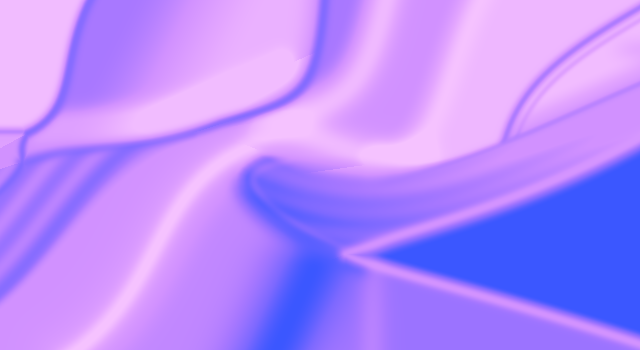
Give the GLSL for this background, as a WebGL 2 fragment shader.

```glsl
#version 300 es
precision highp float;
// Draws soft folded silk in pink, lilac and blue, swirling around a dark lobe.
uniform vec2 u_resolution;
out vec4 outColor;

// Signed distance to a cubic Bezier curve, positive on the left of its direction.
float fold(vec2 p, vec2 a, vec2 b, vec2 c, vec2 d) {
  float best = 1e5, side = 1.0;
  vec2 start = a;
  for (int i = 1; i <= 20; i++) {
    float t = float(i) / 20.0, s = 1.0 - t;
    vec2 end = s * s * s * a + 3.0 * s * t * (s * b + t * c) + t * t * t * d;
    vec2 dir = end - start, rel = p - start;
    vec2 gap = rel - dir * clamp(dot(rel, dir) / dot(dir, dir), 0.0, 1.0);
    float dist = dot(gap, gap);
    if (dist < best) {
      best = dist;
      side = dir.x * rel.y - dir.y * rel.x < 0.0 ? -1.0 : 1.0;
    }
    start = end;
  }
  return side * sqrt(best);
}

float glow(float d, float width) { return exp(-d * d / (width * width)); }

// Tone 0 is deep blue, tone 5 is pale pink.
vec3 silk(float tone) {
  vec3 c = mix(vec3(0.23, 0.34, 1.0), vec3(0.49, 0.41, 1.0), clamp(tone, 0.0, 1.0));
  c = mix(c, vec3(0.66, 0.47, 1.0), clamp(tone - 1.0, 0.0, 1.0));
  c = mix(c, vec3(0.82, 0.57, 1.0), clamp(tone - 2.0, 0.0, 1.0));
  c = mix(c, vec3(0.89, 0.65, 1.0), clamp(tone - 3.0, 0.0, 1.0));
  return mix(c, vec3(0.96, 0.76, 1.0), clamp(tone - 4.0, 0.0, 1.0));
}

void main() {
  // The canvas is 4.2 units tall.
  vec2 p = gl_FragCoord.xy / u_resolution.y * 4.2;

  // Creases and ridges of the cloth
  float leftCrease = fold(p, vec2(1.1, 4.25), vec2(0.7, 3.5), vec2(0.95, 2.9), vec2(0.33, 2.6));
  float hook = fold(p, vec2(0.35, 2.62), vec2(0.12, 2.3), vec2(0.5, 2.35), vec2(-0.05, 1.85));
  float lowSeam = fold(p, vec2(0.25, 2.25), vec2(1.0, 2.5), vec2(1.6, 2.35), vec2(2.65, 2.73));
  float highSeam = fold(p, vec2(2.65, 2.73), vec2(3.6, 3.0), vec2(3.8, 3.0), vec2(3.9, 4.25));
  float seam = abs(lowSeam) < abs(highSeam) ? lowSeam : highSeam;
  float streak = fold(p, vec2(0.5, 2.7), vec2(1.7, 2.75), vec2(2.4, 2.95), vec2(3.4, 3.4));
  float ridge = fold(p, vec2(4.65, 4.25), vec2(4.4, 3.2), vec2(4.2, 2.9), vec2(3.2, 2.75));
  float drape = fold(p, vec2(5.8, 4.25), vec2(5.3, 3.2), vec2(5.3, 2.3), vec2(4.6, 2.25));
  float stream = fold(p, vec2(2.9, 2.5), vec2(3.6, 2.9), vec2(4.1, 2.2), vec2(5.0, 2.3));
  float rightCrease = fold(p, vec2(6.05, 2.5), vec2(6.25, 3.2), vec2(6.8, 3.6), vec2(7.75, 4.15));
  float lobeTop = fold(p, vec2(3.1, 2.4), vec2(4.7, 1.7), vec2(5.6, 2.3), vec2(7.8, 3.25));
  float lobeLeft = fold(p, vec2(3.4, 2.4), vec2(2.4, 2.2), vec2(3.0, 1.5), vec2(4.3, 1.0));
  float wedgeTop = fold(p, vec2(4.15, 1.15), vec2(5.0, 1.5), vec2(6.2, 1.7), vec2(7.8, 2.6));
  float wedgeLow = fold(p, vec2(4.15, 1.15), vec2(4.5, 0.95), vec2(5.6, 0.75), vec2(7.8, 0.03));
  float sash = fold(p, vec2(3.3, 2.55), vec2(1.75, 2.1), vec2(2.1, 0.8), vec2(0.8, -0.1));
  float pleat = fold(p, vec2(2.3, 2.6), vec2(1.2, 2.3), vec2(0.8, 1.2), vec2(-0.1, 0.5));

  // Lower cloth: pleats, pale sash and a blue valley
  float pleats = 2.1 + 0.45 * sin(pleat * 17.0 + p.x) - 0.4 * glow(pleat + 0.1, 0.2);
  float tone = mix(pleats, 3.0, smoothstep(-0.06, 0.1, pleat));
  float valley = glow(p.x - 3.32 - 0.45 * p.y, 0.55) * smoothstep(1.9, 1.0, p.y);
  float floorTone = mix(2.6, 1.7, smoothstep(3.4, 4.6, p.x)) * (1.0 - valley);
  floorTone += 0.7 * glow(p.x - 4.47, 0.18);
  tone = mix(tone, floorTone, smoothstep(0.0, 0.6, sash));
  tone += 1.5 * glow(sash, 0.13) + 0.6 * glow(sash, 0.35);

  // Upper right drapery
  float upper = mix(3.0, 4.6, smoothstep(-0.4, 0.0, drape));
  upper = mix(upper, 2.0, smoothstep(-0.1, -0.45, ridge));
  upper += 1.7 * glow(ridge, 0.2) + 0.4 * glow(drape, 0.15) + 1.7 * glow(stream, 0.22);
  float corner = 3.4 + 1.4 * smoothstep(0.0, 0.35, lobeTop) - 0.7 * glow(p.y - 3.6, 0.15) * smoothstep(7.2, 7.7, p.x);
  upper = mix(upper, corner, smoothstep(0.03, -0.08, rightCrease));
  upper = mix(upper, 1.7, 0.85 * glow(rightCrease, 0.06) + 0.35 * glow(rightCrease + 0.13, 0.035));
  float softness = 0.05 + 0.2 * glow(p.x - 4.2, 0.65);
  tone = mix(tone, min(upper, 5.0), smoothstep(-softness, softness, lobeTop) * smoothstep(2.7, 3.3, p.x));

  // Dark lobe and the band that leaves it
  float lobe = 0.5 + 0.58 * max(p.x - 3.3, 0.0) + 1.0 * smoothstep(-0.6, 0.0, lobeTop);
  lobe += 0.15 * sin(lobeTop * 24.0) + 0.4 * glow(lobeLeft - 0.14, 0.05);
  float inside = smoothstep(-0.08, 0.08, lobeLeft) * smoothstep(-0.05, 0.05, wedgeTop);
  tone = mix(tone, min(lobe, 3.0), inside * smoothstep(softness, -softness, lobeTop));
  tone = mix(tone, 0.4, 0.7 * glow(lobeLeft, 0.13) * smoothstep(2.3, 1.8, p.y));
  tone = mix(tone, 2.0, 0.4 * glow(lobeTop, 0.05) * smoothstep(4.8, 5.4, p.x));

  // Blue wedge with pale fringes
  float wedge = smoothstep(0.0, 0.22, -wedgeTop) * smoothstep(0.02, 0.17, wedgeLow);
  tone = mix(tone, 0.0, wedge);
  tone = mix(tone, 3.5, 0.75 * max(glow(wedgeTop, 0.08), glow(wedgeLow, 0.07)));

  // Upper left cloth
  float sheet = 2.0 + 2.4 * smoothstep(1.1, 2.8, p.x - 0.5 * (p.y - 3.3));
  sheet += 1.7 * glow(streak, 0.17) + 1.0 * smoothstep(0.0, -0.2, streak);
  sheet = mix(sheet, 2.2, 0.7 * glow(seam, 0.2) * smoothstep(2.4, 3.6, p.x));
  float cornerSheet = mix(3.7, 4.8, smoothstep(2.5, 2.75, p.y));
  sheet = mix(cornerSheet, sheet, smoothstep(-0.04, 0.04, leftCrease));
  tone = mix(tone, min(sheet, 4.8), smoothstep(-0.04, 0.04, seam));

  // Thin dark creases
  float dark = max(glow(leftCrease, 0.07), 0.9 * glow(hook, 0.05));
  dark = max(dark, glow(seam, 0.07) * mix(0.75, 1.0, smoothstep(2.0, 3.0, p.x)));
  dark = max(dark, 0.6 * glow(p.y - 2.62, 0.05) * smoothstep(0.4, 0.3, p.x));
  tone = mix(tone, 1.0, 0.9 * dark);

  outColor = vec4(silk(tone), 1.0);
}
```
